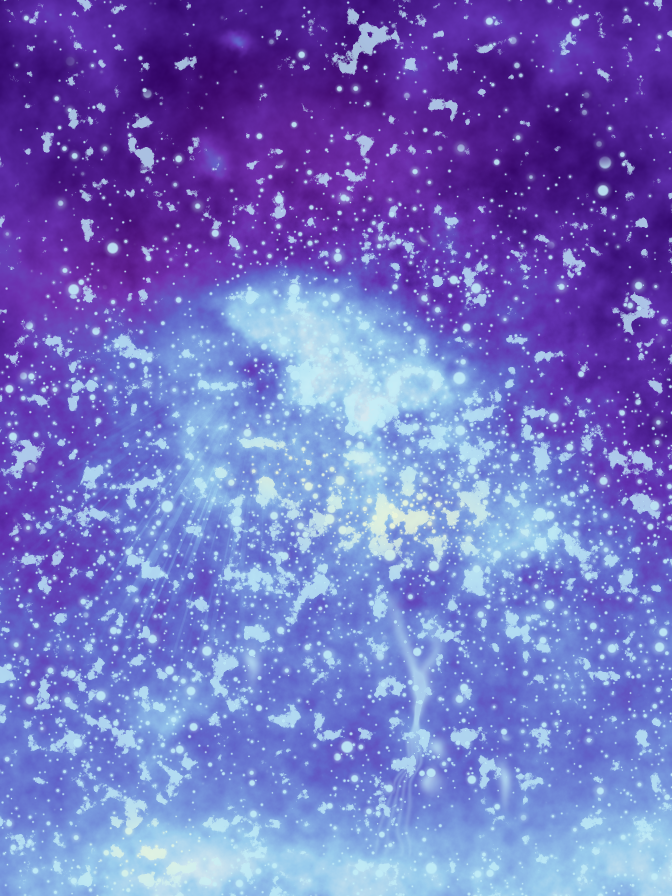
This background is drawn by a WebGL 1 fragment shader. Its source:

```glsl
precision highp float;
// Violet to cyan nebula with a bright core, star clusters, cream spatter and fine filaments.
uniform vec2 u_resolution;
#define STAR_LAYERS 6
#define STAR_GRID 15.0
#define STAR_SIZE 0.14
#define CLOUD_SCALE 5.0
#define CLOUD_WARP 0.09
#define CLOUD_CONTRAST 0.62
#define SPATTER_SCALE 46.0
#define STREAK_STRENGTH 0.13
#define PALE vec3(0.76, 0.93, 0.97)
#define CREAM vec3(0.95, 0.98, 0.85)

float hash(vec2 p) {
    return fract(sin(dot(p, vec2(127.1, 311.7))) * 43758.5);
}

float noise(vec2 p) {
    vec2 i = floor(p), f = fract(p);
    f = f * f * (3.0 - 2.0 * f);
    return mix(mix(hash(i), hash(i + vec2(1, 0)), f.x),
               mix(hash(i + vec2(0, 1)), hash(i + vec2(1, 1)), f.x), f.y);
}

float fbm(vec2 p) {
    float sum = 0.0, gain = 0.5;
    for (int i = 0; i < 5; i++) {
        sum += gain * noise(p);
        p = mat2(1.6, 1.2, -1.2, 1.6) * p + 7.3;
        gain *= 0.5;
    }
    return sum;
}

// Soft ellipse: centre in xy, radii in zw
float blob(vec2 p, vec4 e) {
    vec2 d = (p - e.xy) / e.zw;
    return exp(-dot(d, d));
}

// Glowing line that fades from a to b
float strand(vec2 p, vec2 a, vec2 b, float width) {
    vec2 ab = b - a;
    float h = clamp(dot(p - a, ab) / dot(ab, ab), 0.0, 1.0);
    float d = length(p - a - ab * h) / width;
    return exp(-d * d) * (1.0 - 0.6 * h);
}

// One randomly placed star per grid cell, with a halo
float stars(vec2 q, float grid, float density) {
    vec2 cell = floor(q * grid);
    vec2 center = 0.25 + 0.5 * vec2(hash(cell + 3.1), hash(cell + 7.7));
    float radius = STAR_SIZE * mix(0.4, 1.0, hash(cell + 11.3));
    float d = length(fract(q * grid) - center);
    float soft = 0.7 * grid / u_resolution.x + 0.02;
    float disc = 1.0 - smoothstep(max(radius - soft, 0.0), radius + soft, d);
    float halo = 0.45 * exp(-d * d / (radius * radius * 4.0)) * (1.0 - smoothstep(0.1, 0.25, d));
    float pick = hash(cell + grid);
    return max(disc, halo) * smoothstep(pick, pick + 0.04, density);
}

// Colour by brightness, from deep violet to pale cyan
vec3 ramp(float t) {
    t *= 5.0;
    vec3 c = mix(vec3(0.24, 0.07, 0.49), vec3(0.38, 0.19, 0.69), clamp(t, -0.5, 1.0));
    c = mix(c, vec3(0.38, 0.41, 0.80), clamp(t - 1.0, 0.0, 1.0));
    c = mix(c, vec3(0.47, 0.60, 0.87), clamp(t - 2.0, 0.0, 1.0));
    c = mix(c, vec3(0.60, 0.80, 0.93), clamp(t - 3.0, 0.0, 1.0));
    return mix(c, vec3(0.83, 0.91, 0.94), clamp(t - 4.0, 0.0, 1.0));
}

void main() {
    vec2 uv = gl_FragCoord.xy / u_resolution, q = gl_FragCoord.xy / u_resolution.x;
    float cloud = fbm(q * CLOUD_SCALE), detail = fbm(q * CLOUD_SCALE * 2.6 + 19.0);
    float grain = fbm(q * SPATTER_SCALE);
    vec2 w = uv + CLOUD_WARP * (vec2(cloud, detail) - 0.48);

    // Vertical brightness and cloud texture
    float t = 0.03 + 0.4 * (1.0 - smoothstep(0.2, 1.0, uv.y)) + 0.3 * (1.0 - smoothstep(0.0, 0.16, w.y));
    t += CLOUD_CONTRAST * (0.45 * cloud + 0.55 * detail - 0.48);

    // Central cloud, bright core and violet hollow
    t += 0.3 * blob(w, vec4(0.47, 0.57, 0.26, 0.15)) + 0.26 * blob(w, vec4(0.56, 0.45, 0.22, 0.09));
    float core = blob(w, vec4(0.55, 0.57, 0.13, 0.085)) + 0.75 * blob(w, vec4(0.41, 0.66, 0.13, 0.05));
    t += 0.36 * smoothstep(0.25, 0.85, core + 0.9 * (detail - 0.48)) + 0.14 * blob(w, vec4(0.32, 0.58, 0.08, 0.09));
    t -= 0.26 * blob(w, vec4(0.40, 0.575, 0.04, 0.05));
    t += 0.3 * blob(w, vec4(0.8, 0.41, 0.08, 0.06));

    // Dark sides, lower clouds and small upper patches
    t -= 0.12 * blob(w, vec4(0.97, 0.53, 0.18, 0.13)) + 0.12 * blob(w, vec4(1.0, 0.74, 0.14, 0.08));
    t -= 0.12 * blob(w, vec4(0.03, 0.41, 0.18, 0.09));
    t += 0.14 * blob(w, vec4(0.8, 0.97, 0.22, 0.08)) + 0.12 * blob(w, vec4(0.1, 0.98, 0.1, 0.06));
    t += 0.3 * blob(w, vec4(0.25, 0.03, 0.14, 0.055)) + 0.15 * blob(w, vec4(0.55, 0.03, 0.18, 0.05));
    t += 0.2 * blob(w, vec4(0.96, 0.05, 0.1, 0.08)) + 0.22 * blob(w, vec4(0.26, 0.21, 0.11, 0.025));
    t += 0.4 * blob(w, vec4(0.35, 0.945, 0.02, 0.012)) + 0.3 * blob(w, vec4(0.3, 0.82, 0.03, 0.02));

    // Star clusters and warm rim
    float cluster = blob(uv, vec4(0.5, 0.53, 0.36, 0.18)) + 0.7 * blob(uv, vec4(0.6, 0.73, 0.22, 0.06));
    cluster += 0.6 * blob(uv, vec4(0.82, 0.39, 0.12, 0.07)) + 0.4 * (1.0 - smoothstep(0.3, 0.7, uv.y));
    float patches = noise(q * 9.0 + 31.0);
    float warm = blob(uv, vec4(0.43, 0.48, 0.09, 0.03)) + blob(uv, vec4(0.6, 0.42, 0.13, 0.04));
    warm = min(warm + 0.8 * blob(uv, vec4(0.22, 0.05, 0.08, 0.04)), 1.0);
    t += (0.12 + 0.3 * min(cluster, 1.0)) * (grain - 0.48);

    // Streaks fanning to the lower left
    vec2 ray = uv - vec2(0.4, 0.62);
    float fan = smoothstep(0.5, 0.9, noise(vec2(atan(ray.x, -ray.y) * 65.0, length(ray) * 9.0)));
    t += STREAK_STRENGTH * fan * blob(uv, vec4(0.23, 0.39, 0.14, 0.12));
    vec3 color = ramp(t);
    float magenta = blob(w, vec4(0.46, 0.83, 0.28, 0.1)) + blob(w, vec4(0.16, 0.68, 0.18, 0.08));
    color.r += 0.07 * magenta * (1.0 - smoothstep(0.2, 0.45, t));

    // Filaments: two arms above a fanned tail, with loose flecks
    vec2 bent = uv + 0.016 * (vec2(noise(q * 30.0), noise(q * 30.0 + 5.0)) - 0.5);
    float wisp = strand(bent, vec2(0.625, 0.235), vec2(0.58, 0.325), 0.009);
    wisp += strand(bent, vec2(0.625, 0.21), vec2(0.655, 0.3), 0.011);
    for (int i = 0; i < 4; i++)
        wisp += 0.6 * strand(bent, vec2(0.63, 0.23), vec2(0.565 + 0.014 * float(i), 0.05), 0.003);
    wisp += blob(bent, vec4(0.65, 0.167, 0.016, 0.01)) + blob(bent, vec4(0.643, 0.128, 0.011, 0.015));
    wisp += blob(bent, vec4(0.375, 0.26, 0.01, 0.02)) + blob(bent, vec4(0.75, 0.13, 0.009, 0.02));

    // Spatter and stars
    float fleck = grain + 0.13 * warm + 0.07 * min(cluster, 1.0) + 0.12 * (patches - 0.5);
    float light = max(0.85 * smoothstep(0.66, 0.74, fleck), 0.8 * min(wisp, 1.0));
    float density = (0.09 + 0.4 * cluster) * (0.3 + 1.4 * patches), grid = STAR_GRID;
    for (int i = 0; i < STAR_LAYERS; i++) {
        light = max(light, stars(q, grid, density));
        q = mat2(0.8, 0.6, -0.6, 0.8) * q + 2.7;
        grid *= 1.4;
    }
    color = mix(color, mix(PALE, CREAM, warm), light * 0.92);
    gl_FragColor = vec4(clamp(color, 0.0, 1.0), 1.0);
}
```
